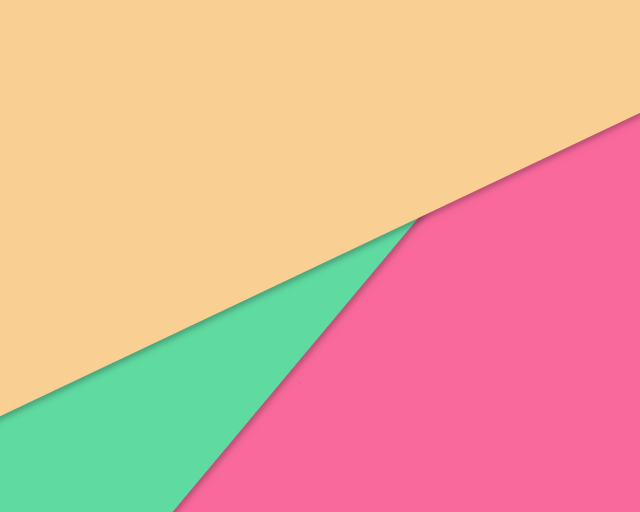
A WebGL 2 fragment shader for this background:

```glsl
#version 300 es
precision highp float;
// Three flat sheets of paper stacked with soft contact shadows.
// Each sheet is a half-plane given by the signed distance to a line;
// sheets are laid from back to front, shading what lies beneath.

#define SAND vec3(0.98, 0.81, 0.58)
#define PINK vec3(0.975, 0.41, 0.61)
#define GREEN vec3(0.373, 0.855, 0.63)
#define SAND_LEFT vec2(0.0, 0.187)
#define SAND_RIGHT vec2(1.251, 0.780)
#define GREEN_FOOT vec2(0.337, 0.0)
#define GREEN_TIP vec2(0.816, 0.573)
#define SHADOW_WIDTH 0.010
#define SHADOW_STRENGTH 0.22

uniform vec2 u_resolution;
out vec4 fragColor;

// Signed distance to the line a-b, positive on its left side.
float lineDistance(vec2 p, vec2 a, vec2 b) {
  vec2 along = normalize(b - a);
  return dot(p - a, vec2(-along.y, along.x));
}

// Darkens the ground beside a sheet, then covers it with the sheet.
vec3 laySheet(vec3 ground, vec3 sheet, float dist, float pixel) {
  float reach = max(-dist, 0.0) / SHADOW_WIDTH;
  float shadow = SHADOW_STRENGTH * exp(-reach * reach);
  float cover = clamp(dist / pixel + 0.5, 0.0, 1.0);
  return mix(ground * (1.0 - shadow), sheet, cover);
}

void main() {
  // Canvas units: height is 1.
  vec2 p = gl_FragCoord.xy / u_resolution.y;
  float pixel = 1.0 / u_resolution.y;

  vec3 color = PINK;
  color = laySheet(color, GREEN, lineDistance(p, GREEN_FOOT, GREEN_TIP), pixel);
  color = laySheet(color, SAND, lineDistance(p, SAND_LEFT, SAND_RIGHT), pixel);
  fragColor = vec4(color, 1.0);
}
```
